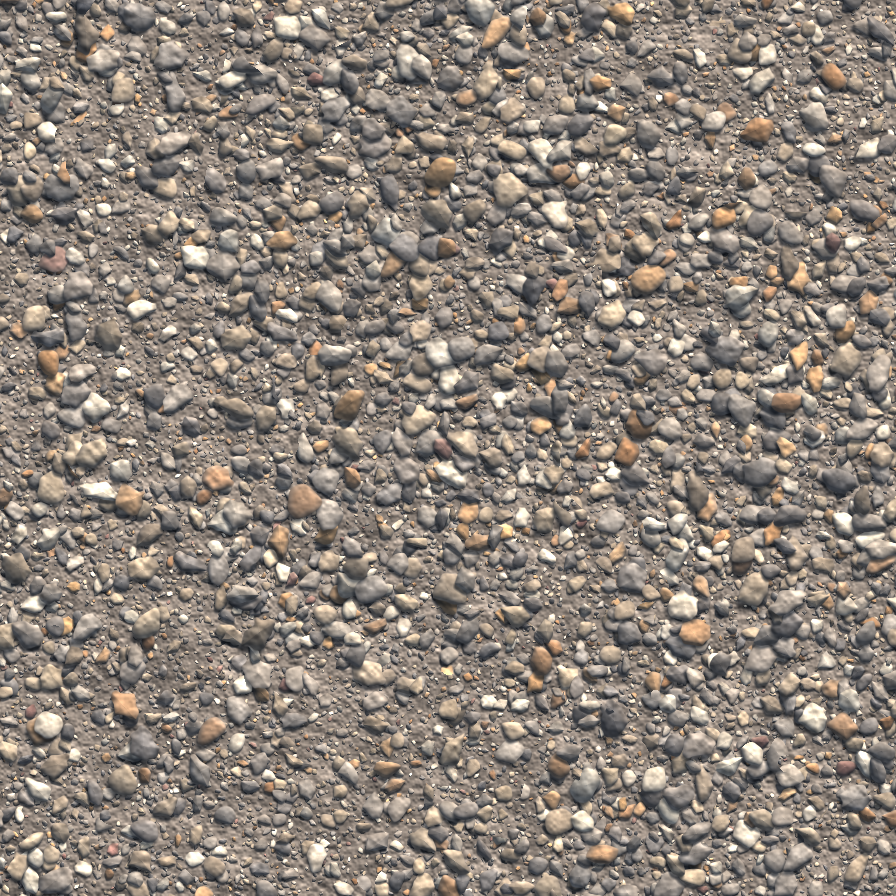
Reproduce this texture procedurally as a WebGL 2 fragment shader.

```glsl
#version 300 es
precision highp float;
// Sunlit gravel: rounded pebbles and angular chips bedded in gritty, dusty soil.

#define PEBBLE_GRID 39.0
#define CHIP_GRID 62.0
#define GRIT_GRID 150.0
#define SUN_DIR normalize(vec3(0.25, 0.75, 0.62))
#define SUN_COLOR vec3(1.14, 1.06, 0.95)
#define SKY_COLOR vec3(0.34, 0.375, 0.42)
#define SOIL_COLOR vec3(0.51, 0.465, 0.425)
#define SHADOW_REACH 0.32
#define SHADOW_DEPTH vec3(0.62, 0.59, 0.55)
#define GRAIN 0.75
#define HAZE vec3(0.035, 0.042, 0.055)
#define EXPOSURE 1.07

uniform vec2 u_resolution;
out vec4 fragColor;

float hash(vec2 p) {
  return fract(sin(dot(p, vec2(127.1, 311.7))) * 43758.545);
}

float noise(vec2 p) {
  vec2 i = floor(p), f = fract(p);
  f = f * f * (3.0 - 2.0 * f);
  return mix(mix(hash(i), hash(i + vec2(1, 0)), f.x),
             mix(hash(i + vec2(0, 1)), hash(i + vec2(1, 1)), f.x), f.y);
}

float fbm(vec2 p) {
  float sum = 0.0, amp = 0.5;
  for (int i = 0; i < 4; i++) {
    sum += amp * noise(p);
    p = mat2(1.6, 1.2, -1.2, 1.6) * p + 7.3;
    amp *= 0.5;
  }
  return sum;
}

// Brightness change of a rough surface, from its rise towards the sun
float relief(vec2 p) {
  return noise(p) - noise(p + SUN_DIR.xy * 0.55);
}

// Stone outline as a soft maximum of random planes: 1 on the rim, 0 at the centre
float outline(vec2 p, float seed, float hardness, out vec2 slope) {
  float sum = 0.0;
  slope = vec2(0.0);
  for (float i = 0.0; i < 7.0; i++) {
    float angle = 6.2832 * (i + 0.65 * hash(vec2(seed, i))) / 7.0;
    vec2 facet = vec2(cos(angle), sin(angle)) / mix(0.70, 1.20, hash(vec2(seed, i + 9.0)));
    float reach = max(dot(p, facet), 1e-4);
    float weight = pow(reach, hardness - 1.0);
    sum += weight * reach;
    slope += weight * facet;
  }
  float r = pow(sum, 1.0 / hardness);
  slope /= pow(max(r, 0.01), hardness - 1.0);
  return r;
}

// Greys, buffs, pale flints, ochres and a rare dull red
vec3 stoneColor(float pick, float tone) {
  vec3 c = mix(vec3(0.42, 0.41, 0.41), vec3(0.66, 0.62, 0.57), tone);
  if (pick > 0.42) c = mix(vec3(0.54, 0.48, 0.41), vec3(0.77, 0.69, 0.58), tone);
  if (pick > 0.72) c = mix(vec3(0.74, 0.71, 0.66), vec3(0.93, 0.87, 0.77), tone);
  if (pick > 0.88) c = mix(vec3(0.58, 0.42, 0.30), vec3(0.84, 0.66, 0.46), tone);
  if (pick > 0.98) c = vec3(0.52, 0.38, 0.35);
  return c;
}

// Lays one jittered grid of stones, with their shadows, over the colour below
void scatter(inout vec3 color, vec2 uv, float grid, float cover, vec2 sizes, float layer) {
  vec2 p = uv * grid;
  vec2 home = floor(p);
  float pixel = grid / u_resolution.y;
  for (int j = -1; j <= 1; j++)
  for (int i = -1; i <= 1; i++) {
    vec2 cell = home + vec2(i, j);
    vec2 key = cell + layer * 37.0;
    if (hash(key + 0.31) > cover) continue;
    vec2 center = cell + 0.5 + 0.8 * (vec2(hash(key + 1.7), hash(key + 5.3)) - 0.5);
    float pick = hash(key + 8.9);
    float seed = 90.0 * hash(key + 3.1);
    float size = mix(sizes.x, sizes.y, pow(hash(key + 2.3), 1.6));
    vec2 d = (p - center) / size;
    if (dot(d, d) > 4.0) continue;

    float turn = 6.2832 * hash(key + 4.4);
    float stretch = mix(1.0, 1.75, hash(key + 6.1));
    mat2 shape = mat2(cos(turn), sin(turn) * stretch, -sin(turn), cos(turn) * stretch);
    float angular = hash(key + 7.7);
    float hardness = mix(4.0, 20.0, angular);
    vec2 slope, shadowSlope;
    float r = outline(shape * d, seed, hardness, slope);
    float shadowR = outline(shape * (d + SUN_DIR.xy * SHADOW_REACH), seed, hardness, shadowSlope);
    float chipping = 0.45 * angular * (noise(uv * 120.0 + seed) - 0.5);
    color *= 1.0 - SHADOW_DEPTH * smoothstep(1.2, 0.8, shadowR);

    // Domed top with a random lean
    vec2 lean = 0.75 * (vec2(hash(key + 9.2), hash(key + 11.6)) - 0.5);
    vec3 normal = normalize(vec3(slope * shape * (0.12 + 0.85 * r * r * r) + lean, 1.0));
    float sun = max(dot(normal, SUN_DIR), 0.0);
    vec3 albedo = stoneColor(pick, hash(key + 12.8));
    albedo *= 0.72 + 0.56 * fbm(uv * 85.0 + seed);
    float dust = 0.45 * hash(key + 14.2) + 0.4 * smoothstep(0.5, 1.0, r) * noise(uv * 60.0);
    albedo = mix(albedo, SOIL_COLOR, dust);
    vec3 lit = albedo * (SKY_COLOR + SUN_COLOR * sun);
    lit *= 1.0 + (0.3 + 0.5 * angular) * relief(uv * 130.0 + seed) + 0.35 * relief(uv * 260.0);
    float soft = 0.02 + 0.8 * pixel / size;
    color = mix(color, lit, 1.0 - smoothstep(1.0 - soft, 1.0 + soft, r + chipping));
  }
}

void main() {
  vec2 uv = gl_FragCoord.xy / u_resolution.y;
  // Soil: lumps and sandy grain
  float lumps = relief(uv * 38.0) + 0.8 * relief(uv * 85.0);
  float sand = relief(uv * 190.0) + 0.9 * relief(uv * 340.0);
  vec3 color = SOIL_COLOR * (SKY_COLOR + SUN_COLOR * SUN_DIR.z);
  color *= 0.76 + 0.40 * fbm(uv * 22.0);
  color *= max(1.0 + 0.45 * lumps + GRAIN * sand, 0.3);
  // Stones from fine to coarse, thinned out where the soil lies bare
  float crowd = smoothstep(0.28, 0.58, fbm(uv * 6.0 + 3.0));
  scatter(color, uv, GRIT_GRID, 0.50, vec2(0.30, 0.65), 1.0);
  scatter(color, uv, CHIP_GRID, mix(0.40, 0.74, crowd), vec2(0.30, 0.75), 2.0);
  scatter(color, uv, PEBBLE_GRID, mix(0.45, 0.68, crowd), vec2(0.36, 0.78), 3.0);
  fragColor = vec4(clamp(color * EXPOSURE + HAZE, 0.0, 1.0), 1.0);
}
```
